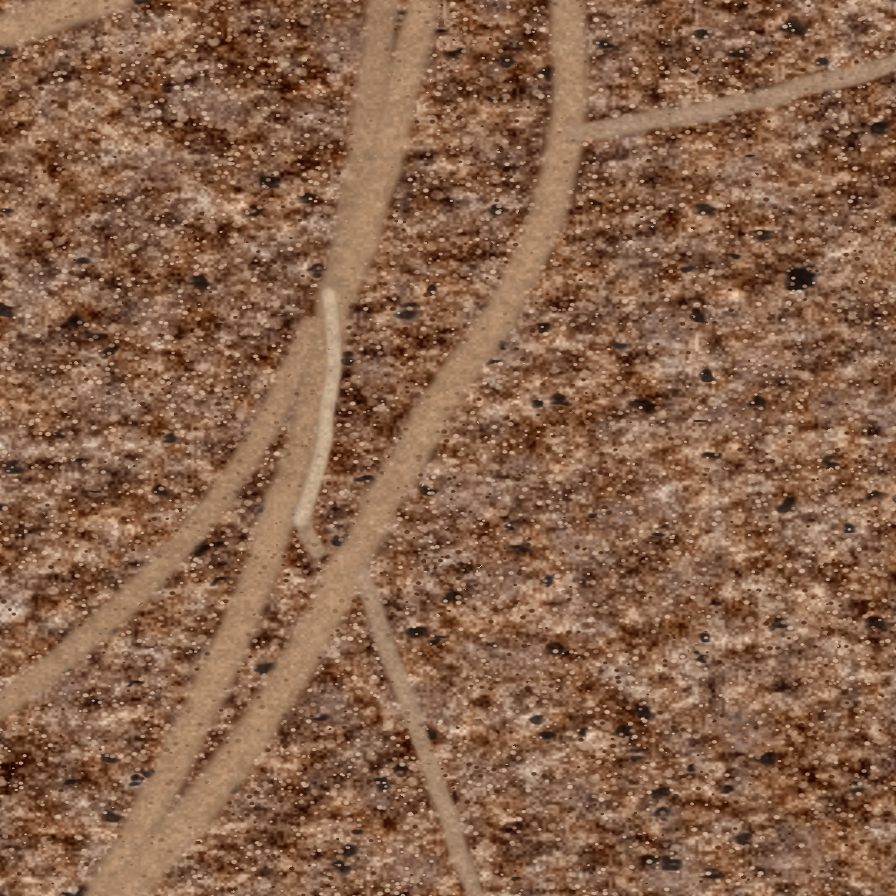
Reproduce this texture procedurally as a three.js fragment shader.

```glsl
// Brown soil crossed by pale, dusty roots. Stretched value noise gives the
// streaked earth, jittered cells scatter the grains and pits, and the roots
// are soft bands around quadratic curves.
varying vec2 vUv;

const vec3 DARK_EARTH = vec3(0.28, 0.14, 0.06);
const vec3 MID_EARTH = vec3(0.53, 0.375, 0.275);
const vec3 PALE_EARTH = vec3(0.79, 0.66, 0.56);
const vec3 BLACK_PIT = vec3(0.07, 0.04, 0.03);
const vec3 GREY_STONE = vec3(0.58, 0.46, 0.40);
const vec3 ROOT_TAN = vec3(0.67, 0.53, 0.41);
const vec3 ROOT_GREY = vec3(0.65, 0.53, 0.43);
const vec3 ROOT_BRIGHT = vec3(0.75, 0.65, 0.54);
const float SOIL_TONE = 0.43;
const float CLUMP_CONTRAST = 0.75;
const float STREAK_CONTRAST = 0.60;
const float GRIT_CONTRAST = 0.55;
const int CURVE_STEPS = 12;

float hash(vec2 p) {
  vec3 q = fract(vec3(p.xyx) * 0.1031);
  q += dot(q, q.yzx + 33.33);
  return fract((q.x + q.y) * q.z);
}

float noise(vec2 p) {
  vec2 i = floor(p), f = fract(p);
  f = f * f * (3.0 - 2.0 * f);
  float low = mix(hash(i), hash(i + vec2(1.0, 0.0)), f.x);
  float high = mix(hash(i + vec2(0.0, 1.0)), hash(i + vec2(1.0)), f.x);
  return mix(low, high, f.y);
}

// Dark to pale earth; tones below zero sink towards black.
vec3 earth(float tone) {
  vec3 c = mix(DARK_EARTH, MID_EARTH, tone * 2.0);
  if (tone > 0.5) c = mix(MID_EARTH, PALE_EARTH, tone * 2.0 - 1.0);
  return max(c, BLACK_PIT);
}

// Scattered oval grains: x is coverage, y a random value per grain.
vec2 grains(vec2 p, float density, float softness) {
  vec2 cell = floor(p), result = vec2(0.0);
  for (int j = -1; j <= 1; j++) {
    for (int i = -1; i <= 1; i++) {
      vec2 id = cell + vec2(float(i), float(j));
      float pick = hash(id + 17.0);
      if (pick > density) continue;
      vec2 centre = id + vec2(hash(id + 3.1), hash(id + 71.7));
      float size = mix(0.25, 0.6, hash(id + 41.3));
      float d = length((p - centre) * vec2(0.8, 1.15)) / size;
      float cover = 1.0 - smoothstep(1.0 - softness, 1.0 + softness * 0.4, d);
      if (cover > result.x) result = vec2(cover, hash(id + 91.9));
    }
  }
  return result;
}

float segmentDistance(vec2 p, vec2 a, vec2 b) {
  vec2 ab = b - a;
  return length(p - a - ab * clamp(dot(p - a, ab) / dot(ab, ab), 0.0, 1.0));
}

float curveDistance(vec2 p, vec2 a, vec2 b, vec2 c) {
  float d = 10.0;
  vec2 last = a;
  for (int i = 1; i <= CURVE_STEPS; i++) {
    float t = float(i) / float(CURVE_STEPS);
    vec2 next = mix(mix(a, b, t), mix(b, c, t), t);
    d = min(d, segmentDistance(p, last, next));
    last = next;
  }
  return d;
}

// Lays one soft root over the colour and records where it lies.
void root(inout vec4 ground, vec2 p, vec2 a, vec2 b, vec2 c, float width, vec3 tint, float dust) {
  float d = curveDistance(p, a, b, c) / width + (dust - 0.5) * 0.35;
  float cover = 0.92 * (1.0 - smoothstep(0.6, 1.2, d));
  vec3 skin = tint * (1.04 - 0.13 * d * d + (dust - 0.5) * 0.25);
  ground = mix(ground, vec4(skin, 1.0), cover);
}

// Soft dark patch, one at its centre.
float patchAt(vec2 p, vec2 centre, vec2 size) {
  vec2 q = (p - centre) / size;
  return exp(-dot(q, q));
}

void main() {
  vec2 p = vUv;
  float broad = noise(p * 7.0 + 4.0);
  float clump = noise(p * vec2(36.0, 72.0) + noise(p * 50.0));
  float streak = noise(p * vec2(85.0, 165.0) + 31.0);
  float grit = noise(p * vec2(270.0, 310.0) + 57.0);

  // Streaked earth with shaded areas
  float shade = patchAt(p, vec2(0.31, 0.89), vec2(0.07, 0.06));
  shade += patchAt(p, vec2(0.03, 0.14), vec2(0.09, 0.04));
  float tone = SOIL_TONE + 0.25 * (broad - 0.5) - 0.24 * shade;
  tone += CLUMP_CONTRAST * (clump - 0.5) + STREAK_CONTRAST * (streak - 0.5);
  tone += GRIT_CONTRAST * (grit - 0.5);
  vec3 soil = earth(tone);
  soil += (noise(p * 40.0 + 9.0) - 0.5) * vec3(0.07, 0.0, -0.06);

  // Faint stones, pebbles and black pits
  vec2 warped = p + 0.012 * (vec2(clump, streak) - 0.5);
  vec2 stone = grains(warped * 17.0, 0.16, 0.5);
  soil = mix(soil, GREY_STONE + (grit - 0.5) * 0.15, stone.x * 0.55);
  vec2 pebble = grains(p * 88.0 + 5.0, 0.28, 0.45);
  soil = mix(soil, earth(mix(0.25, 0.95, pebble.y) + (grit - 0.5) * 0.3), pebble.x * 0.7);
  vec2 pit = grains(warped * vec2(48.0, 62.0) + 23.0, 0.045, 0.6);
  float hole = patchAt(warped, vec2(0.895, 0.69), vec2(0.022, 0.017));
  soil = mix(soil, BLACK_PIT, max(pit.x * 0.75, smoothstep(0.25, 0.7, hole) * 0.9));

  // Roots, from the broad strands to the fine ones
  vec4 ground = vec4(soil, 0.0);
  vec2 q = p + 0.006 * (vec2(noise(p * 22.0), noise(p * 22.0 + 60.0)) - 0.5);
  float dust = mix(grit, streak, 0.35);
  root(ground, q, vec2(-0.01, 0.965), vec2(0.05, 0.975), vec2(0.13, 1.01), 0.020, ROOT_TAN, dust);
  root(ground, q, vec2(0.345, 0.63), vec2(0.26, 0.39), vec2(-0.01, 0.205), 0.016, ROOT_TAN * 0.96, dust);
  root(ground, q, vec2(0.427, 1.01), vec2(0.415, 0.84), vec2(0.372, 0.66), 0.020, ROOT_TAN * 0.94, dust);
  root(ground, q, vec2(0.473, 1.01), vec2(0.44, 0.82), vec2(0.385, 0.68), 0.020, ROOT_TAN, dust);
  root(ground, q, vec2(0.375, 0.67), vec2(0.35, 0.52), vec2(0.31, 0.42), 0.021, ROOT_TAN * 0.95, dust);
  root(ground, q, vec2(0.315, 0.44), vec2(0.25, 0.23), vec2(0.11, -0.01), 0.021, ROOT_TAN, dust);
  root(ground, q, vec2(0.632, 1.01), vec2(0.655, 0.80), vec2(0.555, 0.645), 0.021, ROOT_TAN, dust);
  root(ground, q, vec2(0.555, 0.645), vec2(0.46, 0.51), vec2(0.39, 0.37), 0.021, ROOT_TAN, dust);
  root(ground, q, vec2(0.39, 0.37), vec2(0.31, 0.19), vec2(0.13, -0.01), 0.023, ROOT_TAN, dust);
  root(ground, q, vec2(0.335, 0.43), vec2(0.34, 0.40), vec2(0.355, 0.385), 0.010, ROOT_GREY, dust);
  root(ground, q, vec2(0.367, 0.67), vec2(0.385, 0.57), vec2(0.335, 0.42), 0.009, ROOT_BRIGHT, dust);
  root(ground, q, vec2(0.64, 0.85), vec2(0.78, 0.87), vec2(1.01, 0.93), 0.011, ROOT_GREY, dust);
  root(ground, q, vec2(0.405, 0.36), vec2(0.46, 0.20), vec2(0.535, -0.01), 0.011, ROOT_GREY, dust);

  // Fine sand over everything, thinner on the roots
  vec2 sand = grains(p * 185.0 + 11.0, 0.13 + 0.2 * noise(p * 16.0 + 80.0), 0.5);
  float sandTone = sand.y < 0.15 ? 0.0 : mix(0.45, 1.2, sand.y);
  vec3 color = mix(ground.rgb, earth(sandTone), sand.x * mix(0.8, 0.25, ground.a));
  gl_FragColor = vec4(clamp(color, 0.0, 1.0), 1.0);
}
```
